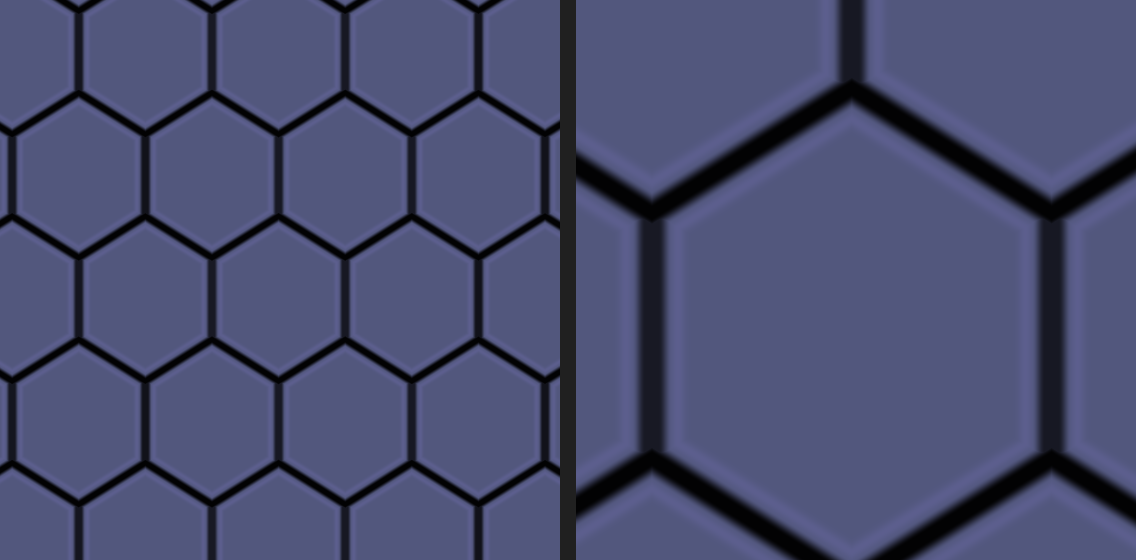
Left: the whole. Right: its middle third, enlarged.
This pattern is drawn by a WebGL 2 fragment shader. Its source:

```glsl
#version 300 es
precision highp float;

uniform vec2 u_resolution;
out vec4 fragColor;

const vec2 HALF_PITCH = vec2(0.11895, 0.2203);  // half a column, one row
const vec2 SLANT_NORMAL = vec2(0.529, 0.8486);
const float SLANT_REACH = 0.1249;               // centre to slanted side

float hash(float n) {
    return fract(sin(n * 12.9898) * 43758.5453);
}

// Offset from the nearest centre of a rectangular lattice
vec2 latticeOffset(vec2 p) {
    vec2 period = 2.0 * HALF_PITCH;
    return p - period * round(p / period);
}

// Distances to the upright and the slanted sides of a cell
vec2 sideDistances(vec2 offset) {
    vec2 q = abs(offset);
    return vec2(HALF_PITCH.x - q.x, SLANT_REACH - dot(q, SLANT_NORMAL));
}

float innerness(vec2 sides) {
    return min(sides.x / HALF_PITCH.x, sides.y / SLANT_REACH);
}

void main() {
    vec2 p = gl_FragCoord.xy / u_resolution - vec2(0.4975, 0.4668);

    // Two interleaved lattices make the staggered rows
    vec2 evenSides = sideDistances(latticeOffset(p));
    vec2 oddSides = sideDistances(latticeOffset(p - HALF_PITCH));
    vec2 sides = innerness(evenSides) > innerness(oddSides) ? evenSides : oddSides;
    float edge = min(sides.x, sides.y);

    // Soft lines; upright ones are paler and vary by column
    float column = round(p.x / HALF_PITCH.x);
    float uprightStrength = mix(0.69, 0.84, hash(column + 7.0));
    float upright = uprightStrength * (1.0 - smoothstep(0.004, 0.0115, sides.x));
    float slanted = 1.0 - smoothstep(0.0028, 0.0108, sides.y);
    float ink = max(upright, slanted);

    // Faint bright rim beside the lines
    float rim = exp(-pow((edge - 0.0155) / 0.0042, 2.0));

    vec3 fill = vec3(0.32, 0.34, 0.49);
    vec3 rimColor = vec3(0.36, 0.37, 0.555);
    vec3 inkColor = vec3(0.008, 0.008, 0.012);
    vec3 color = mix(mix(fill, rimColor, rim), inkColor, ink);
    fragColor = vec4(color, 1.0);
}
```
